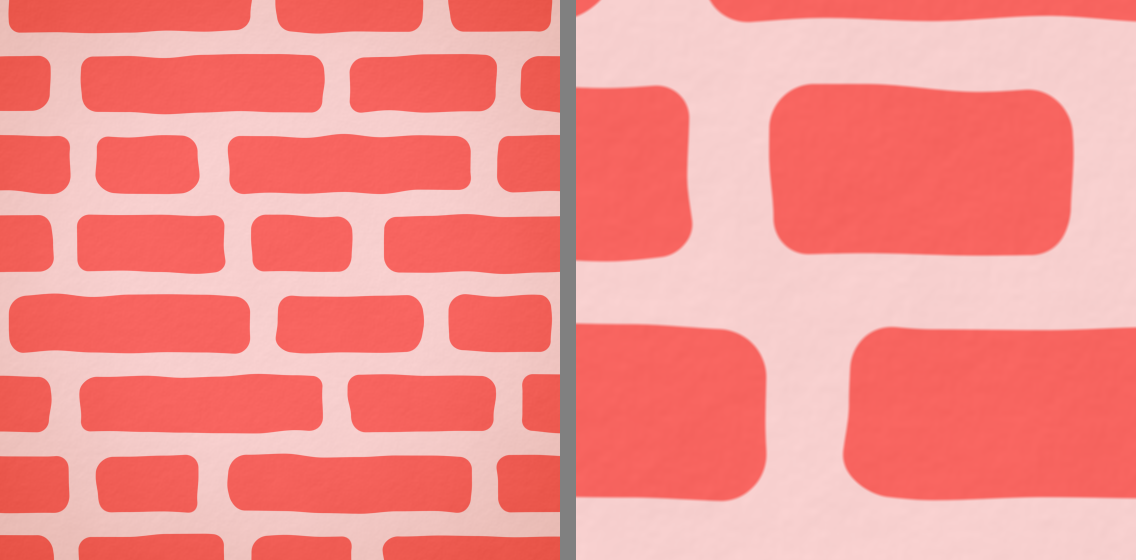
Left, the full canvas; right, a detail of the centre.
Write a three.js fragment shader that draws this pattern.

```glsl
// Hand-cut coral bricks in three lengths on pale pink textured paper, darker toward the corners.
varying vec2 vUv;

float hash(vec2 p) {
  return fract(sin(dot(p, vec2(127.1, 311.7))) * 43758.5453);
}

float noise(vec2 p) {
  vec2 i = floor(p), f = fract(p);
  f = f * f * (3.0 - 2.0 * f);
  return mix(mix(hash(i), hash(i + vec2(1.0, 0.0)), f.x),
             mix(hash(i + vec2(0.0, 1.0)), hash(i + vec2(1.0, 1.0)), f.x), f.y);
}

float paperHeight(vec2 p) {
  return 0.5 * noise(p * 75.0) + 0.3 * noise(p * 150.0 + 9.0) + 0.2 * noise(p * 290.0 + 23.0);
}

// Rounded box with uneven corners, a slight tilt and wavy sides
float brickDistance(vec2 p, vec2 halfSize, vec2 id) {
  vec2 seed = vec2(hash(id), hash(id + 5.3)) * 40.0;
  float radius = mix(0.018, 0.032, hash(id + 2.0 * sign(p)));
  vec2 wave = vec2(noise(p * vec2(8.0, 26.0) + seed), noise(p * vec2(15.0, 8.0) + seed + 17.0));
  p += (wave - 0.5) * vec2(0.007, 0.008);
  p.y += p.x * (hash(id + 8.1) - 0.5) * 0.014;
  vec2 q = abs(p) - halfSize + radius;
  return length(max(q, 0.0)) + min(max(q.x, q.y), 0.0) - radius;
}

// Seven rows per canvas; the row offsets recur every four rows
float wallDistance(vec2 uv) {
  float fromTop = 1.0 - uv.y - 0.007;
  float row = floor(fromTop * 7.0 + 0.5);
  float y = row / 7.0 - fromTop;
  float step4 = mod(row, 4.0);
  float start = step4 < 0.5 ? 0.015 : step4 < 1.5 ? 0.1445 : step4 < 2.5 ? 0.409 : 0.685;

  // Long, medium and short bricks follow one another along the row
  float period = 1.024, margin = 0.028;
  float along = uv.x - start + margin;
  float x = mod(along, period) - margin;
  float lap = floor(along / period);
  float d = 1.0;
  for (int i = 0; i < 3; i++) {
    float k = float(i);
    float center = i == 0 ? 0.2168 : i == 1 ? 0.6094 : 0.8783;
    float halfWidth = i == 0 ? 0.2165 : i == 1 ? 0.1305 : 0.0910;
    d = min(d, brickDistance(vec2(x - center, y), vec2(halfWidth, 0.0505), vec2(row, lap * 3.0 + k)));
  }
  return d;
}

void main() {
  float brick = 1.0 - smoothstep(-0.0013, 0.0013, wallDistance(vUv));

  // Warm darkening away from the middle
  float shade = smoothstep(0.25, 0.8, length(vUv - vec2(0.5, 0.53)));
  vec3 mortarColor = mix(vec3(0.968, 0.812, 0.808), vec3(0.905, 0.725, 0.695), shade);
  vec3 brickColor = mix(vec3(0.970, 0.392, 0.373), vec3(0.905, 0.325, 0.275), shade);
  vec3 color = mix(mortarColor, brickColor, brick);

  // Paper relief lit from the upper left
  float relief = paperHeight(vUv) - paperHeight(vUv + vec2(-0.002, 0.003));
  color += relief * 0.035 + (noise(vUv * 22.0) - 0.5) * 0.008;

  gl_FragColor = vec4(color, 1.0);
}
```
